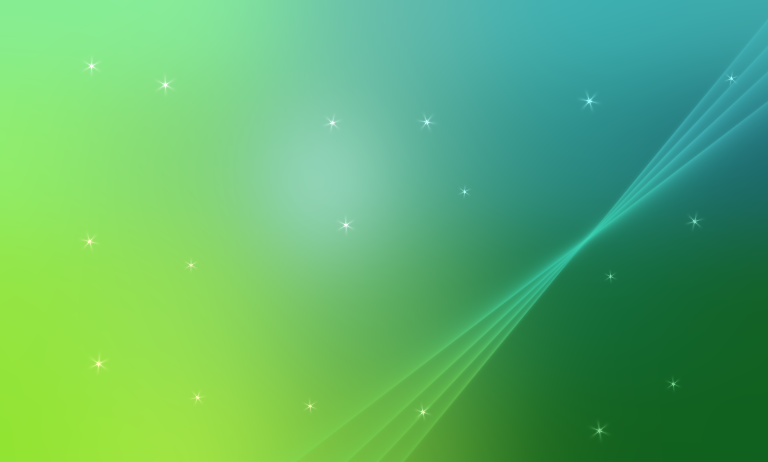
This background is drawn by a WebGL 1 fragment shader. Its source:

```glsl
precision highp float;
uniform vec2 u_resolution;

#define ASPECT 1.667
#define ROW_BLUR 0.21
#define COLUMN_BLUR 0.17
#define GLOW_CENTER vec2(0.70, 0.61)
#define GLOW_RADIUS vec2(0.17, 0.20)
#define RIBBON_PIVOT vec2(1.272, 0.48)
#define RIBBON_ANGLE 0.65
#define RIBBON_SPREAD 0.23
#define RIBBON_HAZE 0.42
#define RIBBON_EDGE 0.30
#define STAR_GRID vec2(6.0, 3.0)
#define STAR_RADIUS 0.023

float hash(vec2 p) {
  vec3 q = fract(vec3(p.xyx) * 0.1031);
  q += dot(q, q.yzx + 33.33);
  return fract((q.x + q.y) * q.z);
}

// Soft vertical blend of four colours, bottom to top
vec3 ramp(float y, vec3 bottom, vec3 low, vec3 high, vec3 top) {
  vec4 d = (y - vec4(0.0, 0.333, 0.667, 1.0)) / ROW_BLUR;
  vec4 w = exp(-d * d);
  return (bottom * w.x + low * w.y + high * w.z + top * w.w) / dot(w, vec4(1.0));
}

float columnWeight(float x, float center) {
  float d = (x - center) / COLUMN_BLUR;
  return exp(-d * d);
}

// Colour field: five vertical ramps blended across the canvas
vec3 backdrop(vec2 uv) {
  vec3 lime = ramp(uv.y, vec3(0.56, 0.89, 0.18), vec3(0.58, 0.90, 0.24),
                   vec3(0.57, 0.94, 0.42), vec3(0.52, 0.93, 0.58));
  vec3 leaf = ramp(uv.y, vec3(0.66, 0.91, 0.27), vec3(0.59, 0.88, 0.34),
                   vec3(0.52, 0.84, 0.46), vec3(0.54, 0.94, 0.61));
  vec3 sage = ramp(uv.y, vec3(0.43, 0.70, 0.22), vec3(0.36, 0.68, 0.36),
                   vec3(0.35, 0.69, 0.60), vec3(0.40, 0.73, 0.68));
  vec3 teal = ramp(uv.y, vec3(0.07, 0.37, 0.10), vec3(0.06, 0.41, 0.22),
                   vec3(0.16, 0.55, 0.54), vec3(0.24, 0.70, 0.71));
  vec3 pine = ramp(uv.y, vec3(0.06, 0.38, 0.12), vec3(0.07, 0.38, 0.13),
                   vec3(0.11, 0.40, 0.44), vec3(0.25, 0.68, 0.68));
  float a = columnWeight(uv.x, 0.0);
  float b = columnWeight(uv.x, 0.25);
  float c = columnWeight(uv.x, 0.5);
  float d = columnWeight(uv.x, 0.75);
  float e = columnWeight(uv.x, 1.0);
  return (lime * a + leaf * b + sage * c + teal * d + pine * e) / (a + b + c + d + e);
}

// Sharp on one side, fading out on the other
float haze(float d, float width, float aa) {
  return smoothstep(-aa, aa, d) * exp(-max(d, 0.0) / width);
}

vec3 addRibbons(vec3 color, vec2 p, float aa) {
  vec2 rel = p - RIBBON_PIVOT;
  vec3 tint = mix(vec3(0.24, 0.86, 0.74), vec3(0.32, 0.82, 0.85),
                  smoothstep(0.0, 0.25, rel.y));
  tint = mix(tint, vec3(0.50, 0.92, 0.38), smoothstep(0.05, 0.35, -rel.y));
  for (int i = 0; i < 4; i++) {
    float angle = RIBBON_ANGLE + RIBBON_SPREAD * pow(float(i) / 3.0, 0.8);
    vec2 dir = vec2(cos(angle), sin(angle));
    float along = dot(rel, dir);
    float across = dot(rel, vec2(-dir.y, dir.x));
    float width = 0.008 + 0.05 * abs(along);
    // The haze changes side where the ribbons cross
    float sheet = mix(haze(across, width, aa), haze(-across, width, aa),
                      smoothstep(-0.1, 0.1, along));
    float edge = exp(-abs(across) / 0.003);
    float fade = 1.0 - 0.45 * smoothstep(0.15, 0.65, abs(along));
    color = mix(color, tint, (RIBBON_HAZE * sheet + RIBBON_EDGE * edge) * fade);
  }
  return color;
}

// One six-armed sparkle at a random place in each grid cell
float sparkle(vec2 uv) {
  vec2 cell = floor(uv * STAR_GRID);
  vec2 jitter = vec2(hash(cell + 3.7), hash(cell + 19.3));
  vec2 center = (cell + 0.2 + 0.6 * jitter) / STAR_GRID;
  vec2 rel = (uv - center) * vec2(ASPECT, 1.0);
  float size = STAR_RADIUS * mix(0.55, 1.0, hash(cell + 41.1));
  float r = length(rel) / size;
  float angle = atan(rel.y, rel.x + 1e-5) + hash(cell + 7.9);
  float arms = pow(abs(cos(3.0 * angle)), 7.0) * exp(-2.0 * r);
  float core = exp(-22.0 * r * r);
  float halo = 0.15 * exp(-3.0 * r);
  return min(core + 0.85 * arms + halo, 1.0) * smoothstep(1.6, 0.6, r);
}

void main() {
  vec2 uv = gl_FragCoord.xy / u_resolution;
  vec2 p = uv * vec2(ASPECT, 1.0);
  vec3 color = backdrop(uv);

  // Pale glow left of the centre
  vec2 g = (p - GLOW_CENTER) / GLOW_RADIUS;
  color = mix(color, vec3(0.62, 0.86, 0.78), 0.72 * exp(-dot(g, g)));

  color = addRibbons(color, p, 1.0 / u_resolution.y);
  color = mix(color, min(color * 1.15 + 0.38, 1.0), sparkle(uv));
  gl_FragColor = vec4(color, 1.0);
}
```
